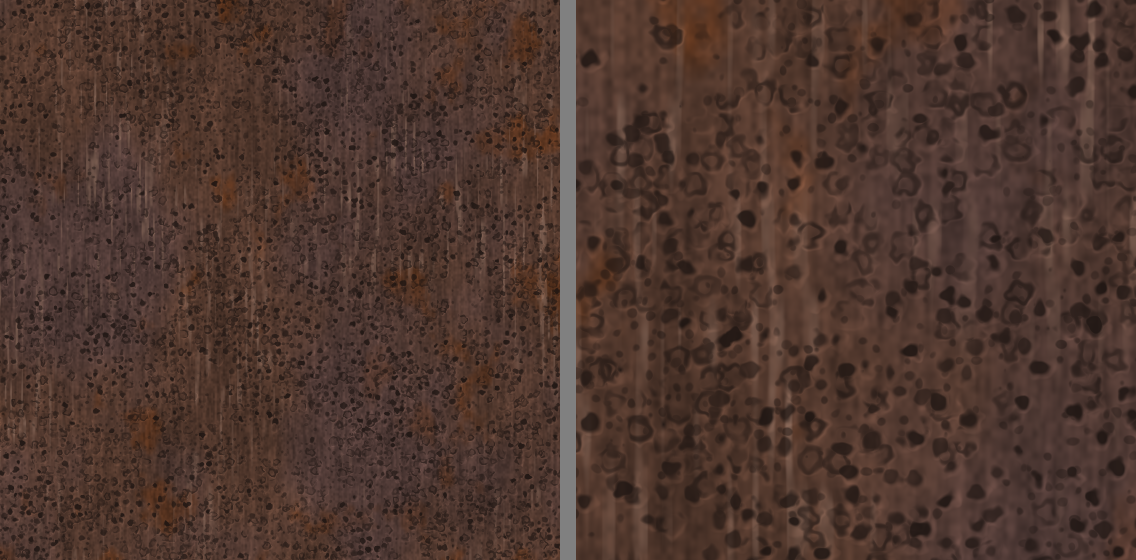
Left: the whole. Right: its middle third, enlarged.
A WebGL 1 fragment shader for this texture:

```glsl
precision highp float;
// Dark brown weathered surface with vertical grain, pale scratches, pits and rust.

uniform vec2 u_resolution;

const vec3 WARM_BROWN = vec3(0.325, 0.222, 0.176);
const vec3 COOL_BROWN = vec3(0.308, 0.225, 0.210);
const vec3 RUST = vec3(0.36, 0.18, 0.07);
const vec3 PIT_COLOR = vec3(0.105, 0.075, 0.065);
const vec3 SCRATCH_COLOR = vec3(0.50, 0.385, 0.33);

const float PIT_SCALE = 66.0;      // cells across the canvas
const float RING_SCALE = 60.0;
const float SPECK_SCALE = 118.0;
const float PIT_DENSITY = 0.36;
const float RING_DENSITY = 0.44;
const float SPECK_DENSITY = 0.30;
const float RAGGEDNESS = 0.34;
const float GRAIN_CONTRAST = 0.34;
const float SPECKLE_CONTRAST = 0.36;
const float CLOUD_CONTRAST = 0.34;

float hash(vec2 p) {
  vec3 q = fract(vec3(p.xyx) * 0.1031);
  q += dot(q, q.yzx + 33.33);
  return fract((q.x + q.y) * q.z);
}

float noise(vec2 p) {
  vec2 i = floor(p);
  vec2 f = fract(p);
  f = f * f * (3.0 - 2.0 * f);
  float low = mix(hash(i), hash(i + vec2(1.0, 0.0)), f.x);
  float high = mix(hash(i + vec2(0.0, 1.0)), hash(i + 1.0), f.x);
  return mix(low, high, f.y);
}

float fbm(vec2 p) {
  float sum = 0.0;
  float amplitude = 0.5;
  for (int i = 0; i < 4; i++) {
    sum += amplitude * noise(p);
    p = p * 2.03 + 19.7;
    amplitude *= 0.5;
  }
  return sum / 0.9375;
}

// Scattered ragged holes: x = darkness, y = lit rim. hollow 1 leaves only outlines.
vec2 pits(vec2 uv, float scale, float density, float hollow, float seed) {
  vec2 p = uv * scale;
  vec2 cell = floor(p);
  float soft = max(0.10, 0.8 * scale / u_resolution.y);
  float ragged = RAGGEDNESS * (noise(uv * 210.0 + seed) - 0.5);
  float broken = smoothstep(0.25, 0.6, noise(uv * 130.0 + seed * 2.0));
  vec2 result = vec2(0.0);
  for (int y = -1; y <= 1; y++) {
    for (int x = -1; x <= 1; x++) {
      vec2 id = cell + vec2(float(x), float(y));
      float size = hash(id + seed + 7.0);
      float clump = smoothstep(0.2, 0.8, fbm(id / scale * 11.0 + seed));
      float present = step(hash(id + seed), density * 2.0 * clump);
      vec2 jitter = vec2(hash(id + seed + 31.0), hash(id + seed + 57.0));
      vec2 offset = p - id - 0.15 - 0.7 * jitter;
      float d = length(offset * vec2(1.0, 0.75 + 0.4 * size)) + ragged;
      float radius = mix(0.14, 0.36, size) + 0.06 * hollow;
      float fill = 1.0 - smoothstep(radius - soft, radius + soft, d);
      float outline = 1.0 - smoothstep(0.03, 0.05 + 1.6 * soft, abs(d - radius));
      float dark = mix(fill, max(outline * broken, 0.2 * fill), hollow);
      float lit = smoothstep(-0.1, 0.4, offset.x - offset.y);
      float rim = lit * (1.0 - smoothstep(0.0, 0.16, abs(d - radius - 0.18)));
      float strength = present * mix(0.55, 1.0, hash(id + seed + 83.0));
      result = max(result, strength * vec2(dark, rim));
    }
  }
  return result;
}

void main() {
  vec2 uv = gl_FragCoord.xy / u_resolution;

  // Broad drifting hue and brightness.
  float warmth = smoothstep(0.32, 0.68, fbm(uv * vec2(4.5, 3.5) + 3.1));
  float cloud = fbm(uv * vec2(13.0, 9.0) + 41.0) - 0.5;
  vec3 color = mix(COOL_BROWN, WARM_BROWN, warmth);
  float rust = smoothstep(0.60, 0.78, fbm(uv * vec2(15.0, 12.0) + 71.0));
  color = mix(color, RUST, 0.6 * rust * (0.35 + 0.65 * warmth));

  // Vertical grain and fine speckle.
  float grain = 0.6 * noise(uv * vec2(210.0, 11.0))
              + 0.4 * noise(uv * vec2(330.0, 42.0) + 13.0) - 0.5;
  float speckle = 0.55 * noise(uv * vec2(280.0, 230.0) + 5.0)
                + 0.45 * noise(uv * vec2(150.0, 125.0) + 29.0) - 0.5;
  color *= 1.0 + GRAIN_CONTRAST * grain + SPECKLE_CONTRAST * speckle + CLOUD_CONTRAST * cloud;

  // Pale vertical scratches gathered in worn patches.
  float worn = smoothstep(0.38, 0.68, fbm(uv * vec2(5.0, 3.0) + 90.0));
  float scratch = smoothstep(0.62, 0.95, noise(uv * vec2(200.0, 17.0) + 61.0));
  scratch *= 0.45 + 0.55 * noise(uv * vec2(260.0, 90.0));
  color = mix(color, SCRATCH_COLOR, scratch * (0.12 + 0.75 * worn));

  // Holes, broken rings and small specks.
  vec2 holes = pits(uv, PIT_SCALE, PIT_DENSITY, 0.0, 11.0);
  vec2 rings = pits(uv, RING_SCALE, RING_DENSITY, 1.0, 137.0);
  vec2 specks = pits(uv, SPECK_SCALE, SPECK_DENSITY, 0.0, 251.0);
  float rim = max(holes.y, rings.y);
  float dark = max(max(0.85 * holes.x, 0.62 * rings.x), 0.5 * specks.x);
  color *= 1.0 + 0.17 * rim;
  color = mix(color, PIT_COLOR, dark);

  gl_FragColor = vec4(color, 1.0);
}
```
